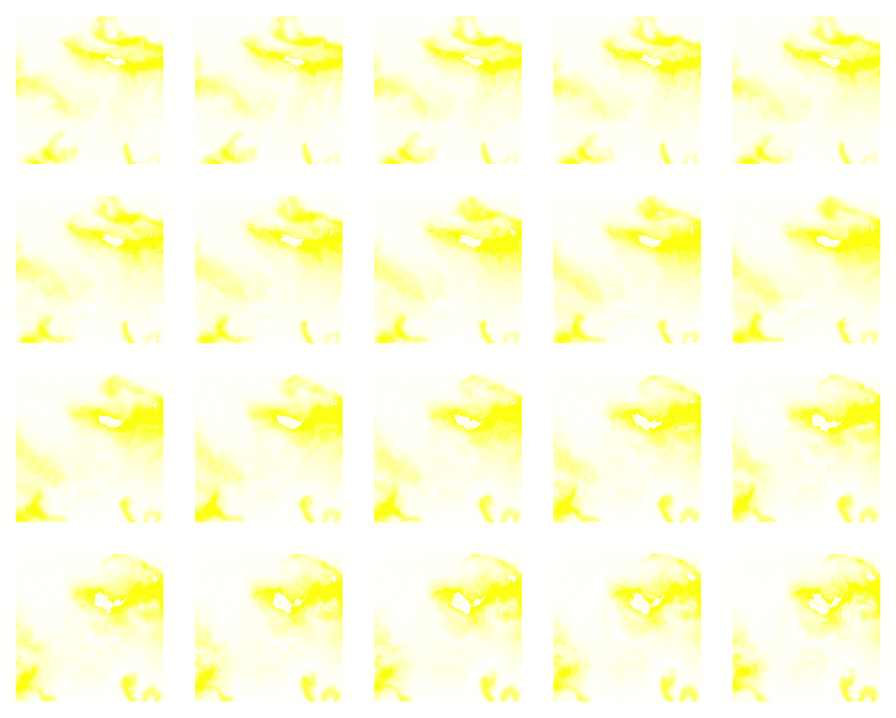
A Shadertoy shader for this pattern:

```glsl
#define COLUMNS 5.0
#define ROWS 4.0
#define MARGIN 0.088
#define WARP 0.34
#define EVOLUTION 0.9
#define STRENGTH 1.0
#define PAPER vec3(1.0, 1.0, 0.995)
#define INK vec3(0.99, 1.0, 0.08)

float hash(vec3 p) {
    p = fract(p * 0.1031);
    p += dot(p, p.zyx + 31.32);
    return fract((p.x + p.y) * p.z);
}

float noise(vec3 p) {
    vec3 i = floor(p), f = fract(p);
    f = f * f * (3.0 - 2.0 * f);
    vec2 e = vec2(0.0, 1.0);
    vec4 near = vec4(hash(i), hash(i + e.yxx), hash(i + e.xyx), hash(i + e.yyx));
    vec4 far = vec4(hash(i + e.xxy), hash(i + e.yxy), hash(i + e.xyy), hash(i + e.yyy));
    vec4 n = mix(near, far, f.z);
    return mix(mix(n.x, n.y, f.x), mix(n.z, n.w, f.x), f.y);
}

float fbm(vec3 p) {
    float sum = 0.0, amp = 0.52;
    for (int i = 0; i < 5; i++) {
        sum += amp * noise(p);
        p = vec3(mat2(1.6, 1.2, -1.2, 1.6) * p.xy + 7.3, p.z * 1.3 + 2.1);
        amp *= 0.5;
    }
    return sum;
}

// Soft stroke from a to b
float smudge(vec2 p, vec2 a, vec2 b, float radius) {
    vec2 ab = b - a;
    float h = clamp(dot(p - a, ab) / dot(ab, ab), 0.0, 1.0);
    float d = length(p - a - ab * h) / radius;
    return exp(-d * d);
}

// Ragged pale opening: signed distance to its edge
float opening(vec2 p, vec2 centre, float radius, float ragged) {
    return length((p - centre) * vec2(0.9, 1.3)) - radius + 0.22 * (ragged - 0.5);
}

float smoke(vec2 q, float age) {
    float z = age * EVOLUTION;
    vec2 bend = vec2(fbm(vec3(q * 3.5, z)), fbm(vec3(q * 3.5 + 17.0, z))) - 0.5;
    vec2 p = q + WARP * bend;
    float cloud = fbm(vec3(p * 5.0 + 4.0 * bend, z + 4.0));
    float ridge = fbm(vec3(p * 6.5 + 5.0 * bend + 31.0, z + 9.0));
    float vein = pow(1.0 - abs(2.0 * ridge - 1.0), 7.0);
    float body = smoothstep(0.25, 0.75, cloud);

    // Dense bank at upper right with its crest and plume
    float bank = 0.65 * smudge(p, vec2(0.56, 0.72), vec2(1.0, 0.7), 0.11);
    bank += mix(0.35, 0.85, age) * smudge(p, vec2(0.78, 0.63), vec2(1.0, 0.58), 0.12);
    float crest = smudge(p, vec2(0.44, 0.75), vec2(0.6, 0.74), 0.055);
    crest += smudge(p, vec2(0.6, 0.74), vec2(0.74, 0.67), 0.03);
    crest += smudge(p, vec2(0.74, 0.67), vec2(1.03, 0.78), 0.035);
    float plume = smudge(p, vec2(0.64, 0.97), vec2(0.78, 0.87), 0.03);
    plume += smudge(p, vec2(0.78, 0.87), vec2(1.0, 0.82), 0.03);

    // Diagonal drift on the left, sinking with age
    vec2 sunk = p + vec2(0.04, 0.12) * age;
    float drift = smudge(sunk, vec2(-0.03, 0.66), vec2(0.23, 0.42), 0.075);
    drift += age * smudge(p, vec2(0.0, 0.3), vec2(0.1, 0.18), 0.1);

    // Forked foot at lower left
    vec2 f = p + vec2(0.09, 0.02) * age;
    float foot = smudge(f, vec2(0.04, 0.02), vec2(0.18, 0.1), 0.06);
    foot += 0.8 * smudge(f, vec2(0.15, 0.09), vec2(0.2, 0.22), 0.03);
    foot += 0.7 * smudge(f, vec2(0.18, 0.1), vec2(0.4, 0.06), 0.03);

    // Streak and curl at lower right
    float streak = smudge(p, vec2(0.74, 0.16), vec2(0.86, -0.02), 0.025);
    float curl = abs(length(p - vec2(0.95, 0.06)) - 0.055) / 0.025;
    streak += mix(0.3, 0.9, age) * exp(-curl * curl);

    float haze = smudge(p, vec2(0.15, 0.25), vec2(0.55, 0.4), 0.17)
               + smudge(p, vec2(0.5, 0.6), vec2(0.9, 0.45), 0.16);
    float d = bank * (0.2 + 0.9 * body + 0.4 * vein)
            + crest * (0.3 + 0.5 * vein)
            + plume * (0.2 + 0.6 * body)
            + drift * (0.1 + 0.6 * body + 0.15 * vein)
            + foot * (0.35 + 0.7 * body)
            + streak * (0.3 + 0.5 * body)
            + haze * (0.16 * body + 0.06 * vein)
            + 0.03 * body;

    // Openings with a saturated rim
    float gap = min(opening(p, vec2(0.66, 0.7), 0.045, ridge),
                    opening(p, vec2(0.9, 0.77), 0.03, cloud));
    d += 0.35 * exp(-abs(gap) * 55.0);
    return d * mix(0.06, 1.0, smoothstep(-0.008, 0.008, gap));
}

void mainImage(out vec4 fragColor, in vec2 fragCoord) {
    // Square cells, centred on the canvas
    float pixel = COLUMNS / iResolution.x;
    vec2 grid = (fragCoord - 0.5 * iResolution.xy) * pixel + 0.5 * vec2(COLUMNS, ROWS);
    vec2 cell = floor(grid), local = fract(grid);

    // Frames age from left to right, then down
    float frame = cell.x + COLUMNS * (ROWS - 1.0 - cell.y);
    float age = clamp(frame / (COLUMNS * ROWS - 1.0), 0.0, 1.0);
    vec2 q = (local - MARGIN) / (1.0 - 2.0 * MARGIN);

    vec2 edge = abs(local - 0.5) - (0.5 - MARGIN);
    float tile = clamp(0.5 - max(edge.x, edge.y) / pixel, 0.0, 1.0);
    float ink = clamp(STRENGTH * smoke(q, age), 0.0, 1.0);
    fragColor = vec4(mix(PAPER, INK, ink * tile), 1.0);
}
```
